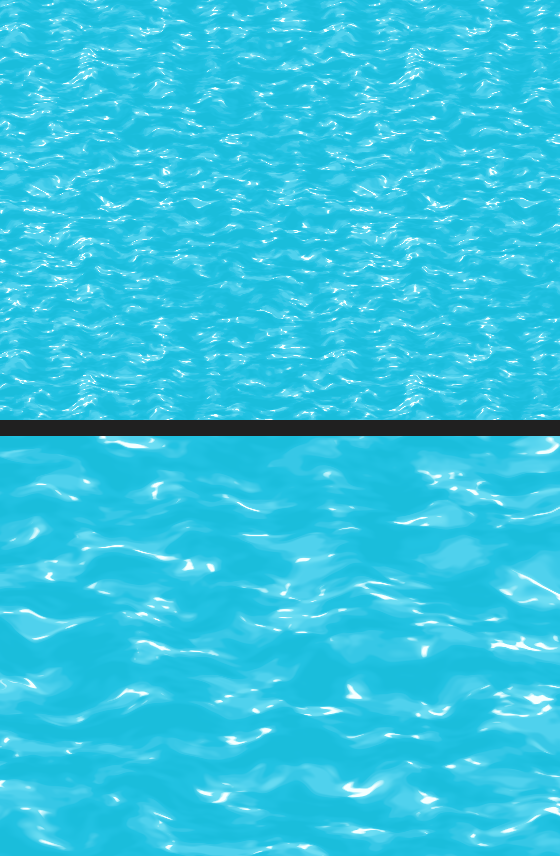
Top, the full canvas; bottom, a detail of the centre.
This texture is drawn by a WebGL 1 fragment shader. Its source:

```glsl
precision highp float;
// Sunlit turquoise water: a square tile of rippled streaks and broken white glints.
uniform vec2 u_resolution;

// Unit gradient for a lattice point.
vec2 gradientAt(vec2 cell) {
  vec2 k = fract(cell * vec2(0.1031, 0.1137) + 0.37);
  k += dot(k, k.yx + 19.19);
  float angle = 6.2832 * fract((k.x + k.y) * k.x * 7.31);
  return vec2(cos(angle), sin(angle));
}

// Gradient noise that repeats over the unit square; freq holds whole numbers.
float tileNoise(vec2 p, vec2 freq, float seed) {
  p *= freq;
  vec2 i = floor(p), f = p - i;
  vec2 lo = mod(i, freq) + seed, hi = mod(i + 1.0, freq) + seed;
  vec2 u = f * f * f * (f * (f * 6.0 - 15.0) + 10.0);
  float a = dot(gradientAt(lo), f);
  float b = dot(gradientAt(vec2(hi.x, lo.y)), f - vec2(1.0, 0.0));
  float c = dot(gradientAt(vec2(lo.x, hi.y)), f - vec2(0.0, 1.0));
  float d = dot(gradientAt(hi), f - 1.0);
  return mix(mix(a, b, u.x), mix(c, d, u.x), u.y);
}

void main() {
  // The tile side is 7/9 of the canvas height, counted from the top left.
  vec2 p = vec2(gl_FragCoord.x, u_resolution.y - gl_FragCoord.y);
  p /= u_resolution.y * 0.7778;

  // Bend the streaks so that they tilt and curl.
  vec2 q = p + vec2(0.030 * tileNoise(p, vec2(7.0, 11.0), 3.0),
                    0.030 * tileNoise(p, vec2(9.0, 12.0), 57.0));
  q.y += 0.007 * tileNoise(p, vec2(24.0, 30.0), 91.0);

  // Broad calm and lively areas.
  float lively = 0.16 * tileNoise(p, vec2(4.0, 6.0), 11.0)
               + 0.05 * cos(6.2832 * (p.x - 0.22));

  // Flat, wide ripples in three sizes.
  float ripple = tileNoise(q, vec2(13.0, 38.0), 23.0)
               + 0.50 * tileNoise(q, vec2(27.0, 80.0), 131.0)
               + 0.28 * tileNoise(q, vec2(56.0, 150.0), 211.0);
  float height = ripple + lively;

  // Thin crests, cut into flecks by fine grit.
  float crest = abs(tileNoise(q, vec2(12.0, 34.0), 77.0)
              + 0.40 * tileNoise(q, vec2(34.0, 88.0), 171.0));
  float grit = tileNoise(q, vec2(64.0, 140.0), 39.0);
  float raised = smoothstep(0.02, 0.32, height);
  float halo = raised * (1.0 - smoothstep(0.04, 0.20, crest));
  float glint = raised * (1.0 - smoothstep(0.02, 0.10, crest))
              * smoothstep(-0.16, 0.16, grit + 0.3 * lively);

  // Layer the tones from deep water to white light.
  vec3 water = mix(vec3(0.10, 0.74, 0.86), vec3(0.13, 0.76, 0.885),
                   smoothstep(-0.4, 0.0, height));
  water = mix(water, vec3(0.21, 0.78, 0.90), smoothstep(0.0, 0.12, height));
  water = mix(water, vec3(0.31, 0.82, 0.93), smoothstep(0.18, 0.42, height));
  water = mix(water, vec3(0.46, 0.88, 0.96), 0.75 * halo);
  water = mix(water, vec3(0.70, 0.94, 0.98), smoothstep(0.15, 0.60, glint));
  water = mix(water, vec3(0.96, 1.0, 1.0), smoothstep(0.55, 0.95, glint));
  gl_FragColor = vec4(water, 1.0);
}
```
